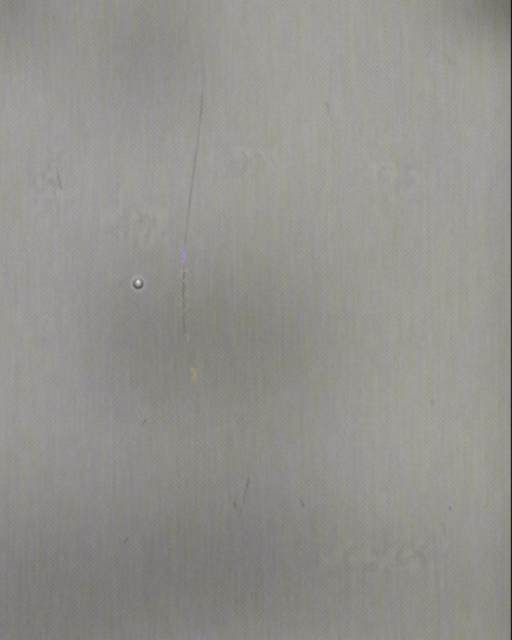
This texture is drawn by a Shadertoy shader. Its source:

```glsl
// Brushed grey metal sheet with soft shading, a faint woven tint, hairline scratches and one pit.

float hash(vec2 p) {
    return fract(sin(dot(p, vec2(127.1, 311.7))) * 43758.5453);
}

float noise(vec2 p) {
    vec2 i = floor(p), f = fract(p);
    f = f * f * (3.0 - 2.0 * f);
    return mix(mix(hash(i), hash(i + vec2(1, 0)), f.x),
               mix(hash(i + vec2(0, 1)), hash(i + vec2(1, 1)), f.x), f.y);
}

float blob(vec2 p, vec2 centre, vec2 size) {
    vec2 d = (p - centre) / size;
    return exp(-dot(d, d));
}

float segment(vec2 p, vec2 a, vec2 b) {
    vec2 pa = p - a, ba = b - a;
    return length(pa - ba * clamp(dot(pa, ba) / dot(ba, ba), 0.0, 1.0));
}

// Soft line profile
float stroke(float d, float width) {
    return exp(-d * d / (width * width));
}

// Broad, soft light and dark areas
float shading(vec2 uv) {
    float light = 0.611;
    light -= 0.095 * blob(uv, vec2(0.46, 0.46), vec2(0.20, 0.17));
    light -= 0.055 * blob(uv, vec2(0.25, 0.48), vec2(0.13, 0.13));
    light -= 0.065 * blob(uv, vec2(0.29, 0.95), vec2(0.13, 0.13));
    light -= 0.105 * blob(uv, vec2(0.42, 0.12), vec2(0.26, 0.16));
    light -= 0.110 * blob(uv, vec2(0.05, 0.03), vec2(0.28, 0.21));
    light -= 0.055 * blob(uv, vec2(0.85, 0.06), vec2(0.35, 0.15));
    light -= 0.080 * blob(uv, vec2(0.0, 1.0), vec2(0.14, 0.10));
    light -= 0.140 * blob(uv, vec2(1.0, 1.0), vec2(0.13, 0.07));
    light += 0.018 * blob(uv, vec2(0.70, 0.80), vec2(0.35, 0.25));
    light -= 0.030 * smoothstep(0.93, 1.0, uv.x);
    return light + 0.018 * (noise(uv * vec2(5.0, 6.0)) - 0.5);
}

void mainImage(out vec4 fragColor, in vec2 fragCoord) {
    vec2 uv = fragCoord / iResolution.xy;
    vec2 p = fragCoord / iResolution.y;

    // Short vertical brushing and fine grain
    float light = shading(uv);
    light += 0.016 * (noise(p * vec2(300.0, 32.0)) - 0.5);
    light += 0.012 * (noise(p * vec2(190.0, 14.0) + 40.0) - 0.5);
    light += 0.024 * (noise(p * vec2(380.0, 260.0) + 7.0) - 0.5);
    light += 0.010 * (noise(p * vec2(70.0, 45.0) + 21.0) - 0.5);

    // Diagonal weave, broken up by streaks, alternating olive and neutral grey
    float weave = sin(p.x * 850.0) * sin(p.y * 850.0);
    weave *= 0.5 + noise(p * vec2(30.0, 20.0));
    float streak = noise(p * vec2(170.0, 28.0) + 9.0) - 0.5;
    float speckle = noise(p * 210.0 + 13.0) - 0.5;
    float patches = noise(p * 7.0 + 3.0) - 0.5;
    float tint = 0.6 * weave + 0.7 * streak + 0.6 * speckle + 0.3 * patches + 0.2 * uv.x;
    float olive = smoothstep(-0.35, 0.75, tint);
    vec3 color = light + mix(vec3(0.003, -0.004, 0.006), vec3(0.002, 0.004, -0.054), olive);
    color += 0.011 * weave * vec3(1.0, 1.0, 0.4);

    // Small faint nicks, mostly upright
    for (int i = 0; i < 22; i++) {
        float id = float(i);
        vec2 centre = vec2(0.8, 1.0) * vec2(hash(vec2(id, 1.0)), hash(vec2(id, 2.0)));
        float angle = 1.57 + 1.3 * (hash(vec2(id, 3.0)) - 0.5);
        vec2 reach = vec2(cos(angle), sin(angle)) * mix(0.001, 0.008, hash(vec2(id, 4.0)));
        float nick = stroke(segment(p, centre - reach, centre + reach), 0.0026);
        color -= 0.06 * nick * hash(vec2(id, 5.0)) * (0.3 + noise(p * 180.0));
    }

    // Faint scuffed patches of small broken marks
    float scuffs = blob(p, vec2(0.62, 0.74), vec2(0.05, 0.06))
                 + blob(p, vec2(0.39, 0.75), vec2(0.05, 0.03))
                 + blob(p, vec2(0.22, 0.65), vec2(0.06, 0.04))
                 + blob(p, vec2(0.08, 0.71), vec2(0.04, 0.06))
                 + blob(p, vec2(0.60, 0.13), vec2(0.12, 0.03));
    color += 0.055 * scuffs * (noise(p * vec2(120.0, 80.0) + 2.0 * noise(p * 40.0)) - 0.5);

    // Long bent hairline fading in and out, with a violet glint and warm flecks
    float bend = 0.287 + 0.031 * smoothstep(0.56, 0.90, p.y)
               + 0.018 * smoothstep(0.50, 0.40, p.y);
    float across = p.x - bend;
    float along = smoothstep(0.43, 0.52, p.y) * smoothstep(0.92, 0.84, p.y);
    float wear = 0.2 + 0.8 * noise(vec2(p.y * 45.0, 2.0));
    color -= 0.075 * stroke(across, 0.0022) * along * wear;
    float glint = stroke(across, 0.0028) * blob(p, vec2(bend, 0.60), vec2(1.0, 0.020));
    color += glint * vec3(0.12, 0.05, 0.22);
    float flecks = stroke(across, 0.007) * smoothstep(0.62, 0.95, noise(p * vec2(170.0, 130.0)));
    flecks *= smoothstep(0.37, 0.42, p.y) * smoothstep(0.68, 0.64, p.y);
    color += flecks * vec3(0.09, 0.06, -0.03);

    // Two short slanted scratches
    float scratch = stroke(segment(p, vec2(0.374, 0.192), vec2(0.389, 0.252)), 0.0024);
    scratch += stroke(segment(p, vec2(0.088, 0.738), vec2(0.096, 0.705)), 0.0022);
    color -= 0.06 * scratch * (0.3 + noise(p * 90.0));

    // Round pit with a pale halo, dark lower rim and small bright core
    vec2 pit = p - vec2(0.216, 0.557);
    float radius = length(pit);
    color += 0.07 * smoothstep(0.017, 0.008, radius);
    color -= stroke(radius - 0.0065, 0.0025) * (0.20 - 14.0 * pit.y);
    color += 0.32 * stroke(length(pit - vec2(0.0, 0.003)), 0.003);

    // Dark right border
    color *= 1.0 - 0.8 * smoothstep(0.9965, 0.9985, uv.x);

    fragColor = vec4(clamp(color, 0.0, 1.0), 1.0);
}
```
